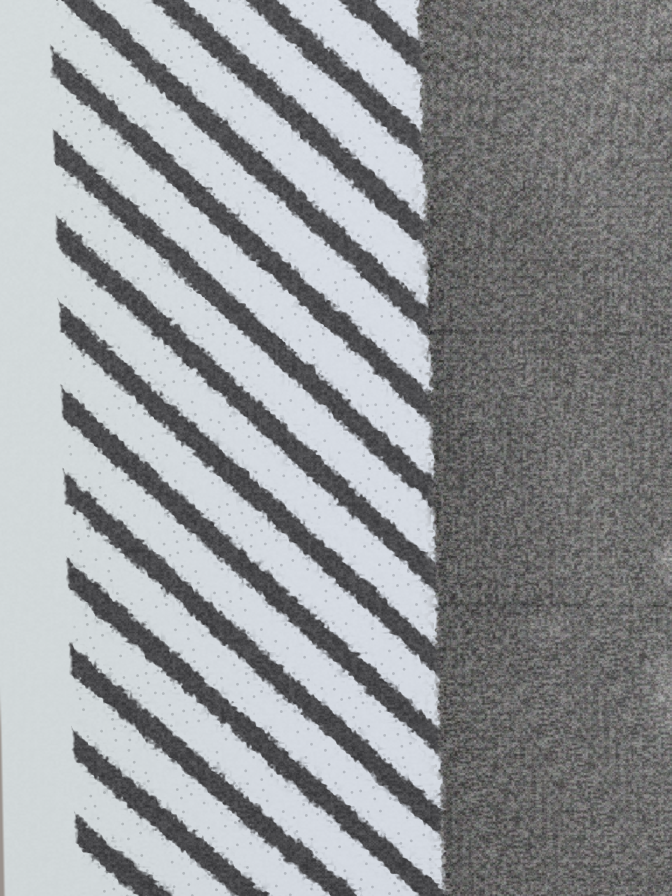
A WebGL 2 fragment shader for this pattern:

```glsl
#version 300 es
precision highp float;
// Printed paper: slanted toner stripes between a blank left margin and a
// grainy dark block. Stripes are a slightly warped repeat whose borders are
// roughened by value noise; toner grain, specks and soft shading go on top.
uniform vec2 u_resolution;
out vec4 fragColor;

float hash(vec2 p) {
  return fract(sin(dot(p, vec2(127.1, 311.7))) * 43758.5453);
}

float noise(vec2 p) {
  vec2 i = floor(p), f = fract(p);
  f = f * f * (3.0 - 2.0 * f);
  return mix(mix(hash(i), hash(i + vec2(1, 0)), f.x),
             mix(hash(i + vec2(0, 1)), hash(i + vec2(1, 1)), f.x), f.y);
}

float fbm(vec2 p) {
  float sum = 0.0, amp = 0.5;
  for (int i = 0; i < 4; i++) {
    sum += amp * noise(p);
    p = p * 2.03 + 17.3;
    amp *= 0.5;
  }
  return sum / 0.9375;
}

// Soft round spot, 1 at its centre
float spot(vec2 p, vec2 center, vec2 radius) {
  vec2 d = (p - center) / radius;
  return exp(-dot(d, d));
}

void main() {
  // Canvas units, y measured downward from the top
  vec2 p = gl_FragCoord.xy / u_resolution * vec2(0.75, 1.0);
  p.y = 1.0 - p.y;
  float aa = 1.0 / u_resolution.y;

  float leftEdge = 0.0556 + 0.0318 * p.y;
  float blockEdge = 0.4674 + 0.0286 * p.y;
  float rough = (noise(p * 300.0) - 0.5) * 0.005 + (noise(p * 110.0 + 40.0) - 0.5) * 0.004;
  float grain = 0.65 * (noise(p * 330.0 + 9.0) - 0.5) + 0.35 * (hash(floor(p * 512.0)) - 0.5);

  // Paper: cool white, bluer toward the middle, dimmer low down
  vec3 paper = mix(vec3(0.825, 0.85, 0.855), vec3(0.84, 0.86, 0.89), smoothstep(0.0, 0.4, p.x));
  paper += 0.015 * (0.5 - p.y) + 0.02 * grain;

  // Faint slanted grid of toner specks inside the striped band
  vec2 grid = mat2(0.97, 0.24, -0.24, 0.97) * p * 75.0;
  vec2 cell = floor(grid);
  vec2 offset = fract(grid) - 0.5 - 0.4 * (vec2(hash(cell), hash(cell + 7.0)) - 0.5);
  float speck = (1.0 - smoothstep(0.06, 0.17, length(offset))) * step(0.45, hash(cell + 3.0));
  float band = smoothstep(leftEdge, leftEdge + 0.01, p.x);
  paper -= 0.13 * speck * band;

  // Table showing past the lower left border of the sheet
  float table = smoothstep(0.76, 0.82, p.y) * (1.0 - smoothstep(0.003, 0.007, p.x + 0.02 * (1.0 - p.y)));
  vec3 color = mix(paper, vec3(0.60, 0.57, 0.55), table);

  // Stripes: fall across the band, with spacing tightening to the lower right
  float across = (p.x - leftEdge) / (blockEdge - leftEdge);
  float k = (p.y - 0.0677 - 0.388 * across) / 0.0954;
  k += 0.0055 * across * k * k;
  float stripeDist = (abs(k - round(k)) - 0.168) * 0.0695 + rough;
  stripeDist = max(stripeDist, leftEdge - p.x + 0.5 * rough);
  float stripe = 1.0 - smoothstep(-0.0012 - aa, 0.0012 + aa, stripeDist);
  float dust = exp(-max(stripeDist, 0.0) * 260.0) * band;
  color -= 0.22 * dust * smoothstep(0.5, 0.85, noise(p * 310.0 + 60.0));
  vec3 stripeInk = vec3(0.295, 0.295, 0.305) + 0.17 * grain + 0.03 * (0.5 - p.y);
  color = mix(color, stripeInk, stripe);

  // Dark block: lighter at the top right, darker beside its left border
  float inside = p.x - blockEdge;
  float shade = 0.385 + 0.065 * smoothstep(0.0, 0.22, inside) * (1.0 - 0.5 * p.y);
  shade += 0.035 * (1.0 - smoothstep(0.0, 0.4, p.y));
  shade -= 0.05 * exp(-abs(inside - 0.006) * 70.0);
  shade += 0.06 * (fbm(p * vec2(9.0, 13.0)) - 0.5);

  // Worn pale patches
  shade += 0.14 * spot(p, vec2(0.75, 0.625), vec2(0.014, 0.02));
  shade += 0.11 * spot(p, vec2(0.75, 0.77), vec2(0.025, 0.055));
  shade += 0.07 * spot(p, vec2(0.612, 0.70), vec2(0.025, 0.016));

  // Thin roller lines repeating down the block
  float row = (p.y - 0.066 - 0.01 * (p.x - 0.6)) / 0.305;
  float rowDist = abs(row - round(row)) * 0.305 + 0.0015 * (noise(p * 90.0) - 0.5);
  shade -= 0.07 * (1.0 - smoothstep(0.0006, 0.0025 + aa, rowDist)) * (0.4 + 0.6 * noise(p * 25.0));

  vec3 blockInk = shade * vec3(1.0, 0.995, 0.99) + 0.36 * grain;
  blockInk += 0.035 * (vec3(noise(p * 280.0), noise(p * 280.0 + 31.0), noise(p * 280.0 + 73.0)) - 0.5);
  float block = smoothstep(-0.0015 - aa, 0.0015 + aa, inside + 1.1 * rough);

  // Powdery toner scatter along the border of the block
  float powder = exp(-abs(inside) * 170.0) * smoothstep(0.45, 0.8, noise(p * 290.0 + 15.0));
  color = mix(color, vec3(0.48), 0.55 * powder);
  blockInk += 0.13 * powder;
  color = mix(color, blockInk, block);

  fragColor = vec4(clamp(color, 0.0, 1.0), 1.0);
}
```
